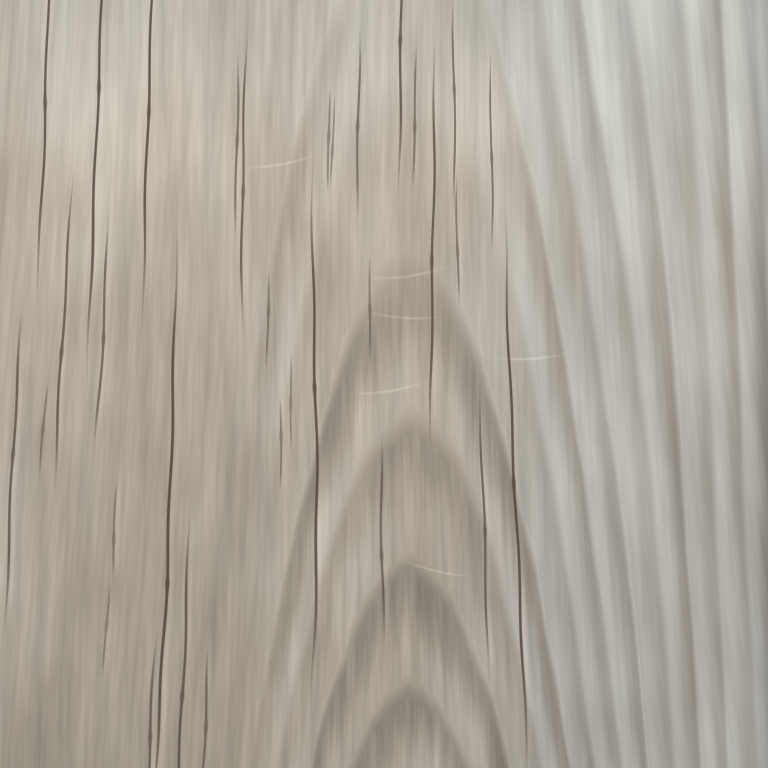
A WebGL 1 fragment shader for this texture:

```glsl
precision highp float;
// Weathered pale plank: arched growth rings, fine upright fibres and drying cracks.
uniform vec2 u_resolution;

#define WARM_TINT vec3(1.055, 0.995, 0.910)
#define COOL_TINT vec3(1.005, 1.000, 0.965)
#define CRACK_COLOR vec3(0.31, 0.26, 0.22)
#define BASE_TONE 0.655
#define PITH_X 0.535
#define RING_DENSITY 6.2
#define RING_DEPTH 0.145
#define FIBRE_DEPTH 0.11
#define BLOTCH_DEPTH 0.050
#define CRACK_COUNT 34
#define CRACK_WIDTH 0.0013
#define SCRATCH_COUNT 6

float hash(vec2 p) {
  return fract(sin(dot(p, vec2(127.1, 311.7))) * 43758.5453);
}

// Distance to the nearest of one jittered point per cell
float cellular(vec2 p) {
  vec2 cell = floor(p);
  float nearest = 2.0;
  for (int j = -1; j <= 1; j++) {
    for (int i = -1; i <= 1; i++) {
      vec2 c = cell + vec2(float(i), float(j));
      vec2 point = c + vec2(hash(c), hash(c + 37.0));
      nearest = min(nearest, length(p - point));
    }
  }
  return nearest;
}

// Turned and bent sine layers, roughly -1 to 1
float layeredSines(vec2 p) {
  float sum = 0.0;
  float weight = 0.5;
  for (int i = 0; i < 4; i++) {
    sum += weight * sin(p.x + 1.3 * sin(p.y)) * cos(0.7 * p.y + 0.9 * sin(0.8 * p.x));
    p = mat2(1.5, 0.5, -0.6, 1.6) * p + 1.7;
    weight *= 0.65;
  }
  return sum;
}

float spot(vec2 p, vec2 center, vec2 radius) {
  vec2 d = (p - center) / radius;
  return exp(-dot(d, d));
}

// Sideways position measured along the leaning grain
float grainCoordinate(vec2 p) {
  float dx = p.x - PITH_X;
  float lean = mix(0.12, 0.30, smoothstep(-0.05, 0.15, dx));
  return dx * (1.0 + lean * p.y) + 0.004 * sin(5.0 * p.y + 9.0 * p.x);
}

// Soft dark bands with a sharper outer edge, nested as arches
float growthRings(vec2 p, float fray) {
  float dx = abs(p.x - PITH_X);
  float rise = p.y * mix(1.0, 0.55, smoothstep(0.22, 0.42, dx));
  float arch = rise + 14.0 * dx * dx + 0.3 * dx;
  arch += 0.05 * fray + 0.025 * layeredSines(p * vec2(9.0, 6.0));
  float phase = RING_DENSITY * arch / (1.0 + 0.25 * arch) + 0.35;
  float f = fract(phase);
  float band = smoothstep(0.15, 0.78, f) * (1.0 - smoothstep(0.80, 1.0, f));
  float crown = smoothstep(0.50, 0.72, p.y) * (1.0 - smoothstep(0.06, 0.22, dx));
  float variation = 0.7 + 0.3 * sin(floor(phase) * 2.4 + 3.0 * p.y);
  return (band - 0.3) * variation * (1.0 - 0.85 * crown) * smoothstep(0.29, 0.43, p.x);
}

// x: dark split, y: pale raised lip beside it
vec2 cracks(float grain, float y, float pixel) {
  vec2 result = vec2(0.0);
  for (int i = 0; i < CRACK_COUNT; i++) {
    float id = float(i);
    float r = hash(vec2(id, 3.0));
    float s = hash(vec2(id, 8.0));
    float x = -0.60 + 0.76 * (id + r) / float(CRACK_COUNT);
    x += 0.003 * sin(7.0 * y + 20.0 * s) + 0.0012 * sin(31.0 * y + 9.0 * r);
    float middle = hash(vec2(id, 14.0));
    float reach = mix(0.07, 0.46, s * s);
    float along = abs(y - middle) / reach;
    float fade = 1.0 - smoothstep(0.45, 1.0, along);
    float pit = spot(vec2(y, 0.0), vec2(middle + 0.4 * reach * (r - 0.5), 0.0), vec2(0.008));
    float width = CRACK_WIDTH * (0.35 + 0.65 * fade * (0.5 + s) + pit);
    float d = grain - x;
    float line = 1.0 - smoothstep(width * 0.4, width + pixel, abs(d));
    result.x = max(result.x, line * fade * mix(0.4, 0.85, s));
    result.y = max(result.y, fade * spot(vec2(d, 0.0), vec2(0.005, 0.0), vec2(0.003)));
  }
  return result;
}

// Faint pale marks running across the grain
float scratches(vec2 p, float pixel) {
  float sum = 0.0;
  for (int i = 0; i < SCRATCH_COUNT; i++) {
    float id = float(i);
    vec2 d = p - vec2(0.35 + 0.35 * hash(vec2(id, 21.0)), 0.2 + 0.6 * hash(vec2(id, 26.0)));
    float slope = 0.5 * hash(vec2(id, 31.0)) - 0.3;
    float line = 1.0 - smoothstep(0.0, 0.0015 + pixel, abs(d.y - slope * d.x - 2.0 * d.x * d.x));
    sum += line * (1.0 - smoothstep(0.01, 0.06, abs(d.x)));
  }
  return min(sum, 1.0);
}

void main() {
  vec2 p = gl_FragCoord.xy / u_resolution;
  float pixel = 1.0 / min(u_resolution.x, u_resolution.y);
  float grain = grainCoordinate(p);

  // Fibres: stretched cells at three widths
  float fibre = 0.40 * cellular(vec2(grain * 42.0, p.y * 2.5))
              + 0.35 * cellular(vec2(grain * 95.0, p.y * 5.0) + 11.0)
              + 0.25 * cellular(vec2(grain * 190.0, p.y * 14.0) + 29.0) - 0.45;
  float blotch = layeredSines(vec2(grain * 17.0, p.y * 7.0) + 2.0);

  // Brightness: weathering, fibres and rings
  float tone = BASE_TONE + 0.11 * (p.y - 0.5) + BLOTCH_DEPTH * blotch;
  tone += 0.07 * spot(p, vec2(0.63, 0.86), vec2(0.09, 0.12));
  tone += 0.06 * spot(p, vec2(0.19, 0.84), vec2(0.12, 0.10));
  tone += 0.05 * smoothstep(0.60, 0.85, p.x) - 0.15 * smoothstep(0.955, 1.02, p.x);
  tone -= FIBRE_DEPTH * fibre * mix(1.5, 0.8, smoothstep(0.5, 0.8, p.x));
  float ring = growthRings(p, fibre);
  tone -= RING_DEPTH * ring;

  // Warm left and ring cores, silvery right and top
  float warmth = 0.92 - 0.70 * smoothstep(0.50, 0.82, p.x) - 0.40 * smoothstep(0.70, 1.0, p.y);
  warmth += 0.45 * ring - 0.25 * blotch;
  vec3 color = tone * mix(COOL_TINT, WARM_TINT, clamp(warmth, 0.0, 1.0));

  // Surface damage
  vec2 crack = cracks(grain, p.y, pixel);
  color += 0.06 * crack.y * (1.0 - p.y) + 0.07 * scratches(p, pixel);
  color = mix(color, CRACK_COLOR, crack.x);
  gl_FragColor = vec4(color, 1.0);
}
```
